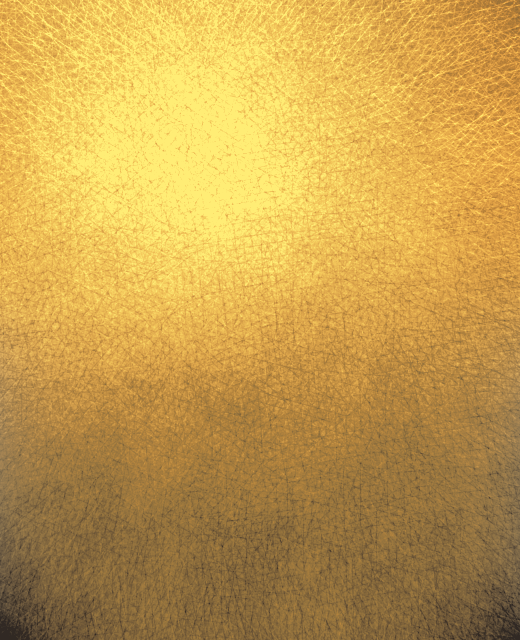
A Shadertoy shader for this texture:

```glsl
float hash(vec2 p) {
    return fract(sin(dot(p, vec2(127.1, 311.7))) * 43758.5453);
}

float valueNoise(vec2 p) {
    vec2 i = floor(p), f = fract(p);
    f = f * f * (3.0 - 2.0 * f);
    return mix(mix(hash(i), hash(i + vec2(1, 0)), f.x),
               mix(hash(i + vec2(0, 1)), hash(i + vec2(1, 1)), f.x), f.y);
}

// One bent, tapered hairline in each cell of a staggered grid
float scratchLayer(vec2 p, vec2 cell, float seed, float pixel) {
    float row = floor(p.y / cell.y);
    vec2 q = vec2(p.x / cell.x + hash(vec2(row, seed)), p.y / cell.y);
    vec2 id = floor(q) + seed * 17.3;
    vec2 f = fract(q) - 0.5;
    float path = (hash(id) - 0.5) * 0.5
               + (hash(id + 3.7) - 0.5) * 0.5 * f.x
               + (hash(id + 8.1) - 0.5) * 0.6 * f.x * f.x;
    float dist = abs(f.y - path) * cell.y;
    float line = clamp((0.0008 - dist) / pixel + 0.5, 0.0, 1.0);
    float taper = smoothstep(0.5, 0.3, abs(f.x));
    return line * taper * (0.3 + 0.7 * hash(id + 5.9));
}

// Bronze to pale gold ramp
vec3 goldRamp(float tone) {
    vec3 stops[7] = vec3[7](
        vec3(0.20, 0.16, 0.13), vec3(0.42, 0.33, 0.21), vec3(0.58, 0.45, 0.24),
        vec3(0.71, 0.52, 0.24), vec3(0.86, 0.64, 0.29), vec3(0.95, 0.77, 0.35),
        vec3(1.0, 0.93, 0.46));
    float t = clamp(tone, 0.0, 1.0) * 6.0;
    int i = min(int(t), 5);
    return mix(stops[i], stops[i + 1], t - float(i));
}

void mainImage(out vec4 fragColor, in vec2 fragCoord) {
    vec2 uv = fragCoord / iResolution.xy;
    vec2 p = fragCoord / iResolution.y;
    float pixel = 1.0 / iResolution.y;

    // Broad light: vertical falloff, upper glow, dark corners
    vec2 toGlow = (uv - vec2(0.39, 0.77)) / vec2(0.37, 0.29);
    float tone = mix(0.31, 0.66, smoothstep(0.12, 0.66, uv.y));
    tone += 0.39 * exp(-dot(toGlow, toGlow));
    tone -= 0.26 * exp(-length((uv - vec2(1.0, 1.0)) / vec2(0.16, 0.12)));
    tone -= 0.34 * exp(-length(uv / vec2(0.12, 0.08)));
    tone -= 0.34 * exp(-length((uv - vec2(1.0, 0.0)) / vec2(0.12, 0.08)));
    tone += 0.08 * exp(-uv.x * 8.0) * smoothstep(0.1, 0.35, uv.y) * smoothstep(0.65, 0.45, uv.y);

    // Soft mottling and fine grain
    tone += 0.07 * (valueNoise(p * 8.0) - 0.5) + 0.06 * (valueNoise(p * 23.0) - 0.5);
    tone += 0.05 * (valueNoise(p * 75.0) - 0.5) + 0.06 * (valueNoise(p * 300.0) - 0.5);

    // Scratches fan outward near the borders and cross freely inside
    vec2 outward = normalize(uv - vec2(0.4, 0.72) + 0.0001);
    float border = smoothstep(0.25, 0.6, length(uv - vec2(0.45, 0.55)));
    float upperRim = border * smoothstep(0.5, 0.9, uv.y);
    for (int i = 0; i < 40; i++) {
        float seed = float(i) + 1.0;
        float angle = seed * 2.39996;
        vec2 along = vec2(cos(angle), sin(angle));
        vec2 q = vec2(dot(p, along), dot(p, vec2(-along.y, along.x)));
        vec2 cell = vec2(mix(0.07, 0.24, hash(vec2(seed, 2.0))), 0.013);
        float aligned = pow(abs(dot(along, outward)), 3.0);
        float weight = mix(1.0, 0.6 + 0.7 * aligned, border);

        // Each direction comes and goes in wide patches
        weight *= 0.4 + 1.2 * valueNoise(p * 5.0 + seed * 11.0);
        float mark = scratchLayer(q, cell, seed, pixel) - 0.06;
        float strength = i % 2 == 0 ? 0.05 + 0.08 * upperRim : -0.075 + 0.03 * upperRim;
        tone += mark * weight * strength * mix(0.75, 1.0, smoothstep(0.1, 0.5, uv.y));
    }

    // Warm upper sides, greyer lower rim
    vec3 color = goldRamp(tone);
    float side = smoothstep(0.25, 0.6, abs(uv.x - 0.4));
    color *= mix(vec3(1.0), vec3(1.02, 0.97, 0.92), side * smoothstep(0.4, 0.75, uv.y));
    float rim = exp(-min(uv.x, 1.0 - uv.x) * 14.0) * smoothstep(0.6, 0.3, uv.y);
    color = mix(color, vec3(dot(color, vec3(0.3, 0.59, 0.11))), 0.3 * rim);
    fragColor = vec4(color, 1.0);
}
```
